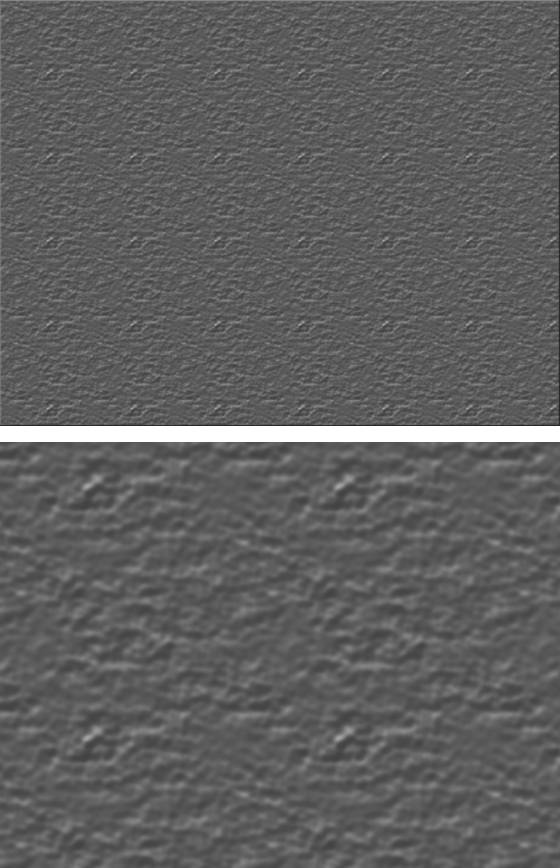
Top: the whole. Bottom: its middle third, enlarged.
Give the GLSL for this texture, as a Shadertoy shader.

```glsl
const float TILE_SIZE = 0.197;               // repeat length, in canvas heights
const vec2 LIGHT_DIR = vec2(-0.40, 0.917);   // from the upper left
const float EMBOSS_REACH = 0.011;            // half the relief step, in tiles
const float BEVEL_WIDTH = 0.0045;            // rim, in canvas heights

// Unit gradient for one lattice point
vec2 gradientAt(vec2 cell, float seed) {
    vec3 q = fract(vec3(cell.xyx + seed) * vec3(0.1031, 0.1030, 0.0973));
    q += dot(q, q.yzx + 33.33);
    float angle = 6.28319 * fract((q.x + q.y) * q.z);
    return vec2(cos(angle), sin(angle));
}

float cornerValue(vec2 cell, vec2 corner, vec2 local, vec2 period, float seed) {
    return dot(gradientAt(mod(cell + corner, period), seed), local - corner);
}

// Gradient noise that repeats once per tile
float tiledNoise(vec2 p, vec2 period, float seed) {
    p *= period;
    vec2 cell = floor(p);
    vec2 f = p - cell;
    vec2 u = f * f * f * (f * (f * 6.0 - 15.0) + 10.0);
    float low = mix(cornerValue(cell, vec2(0, 0), f, period, seed),
                    cornerValue(cell, vec2(1, 0), f, period, seed), u.x);
    float high = mix(cornerValue(cell, vec2(0, 1), f, period, seed),
                     cornerValue(cell, vec2(1, 1), f, period, seed), u.x);
    return mix(low, high, u.y);
}

// Plaster height: broad lumps, ridges and fine grit
float plasterHeight(vec2 p) {
    float lumps = tiledNoise(p, vec2(8, 10), 3.0);
    float ridges = tiledNoise(p, vec2(15, 19), 17.0);
    float grit = tiledNoise(p, vec2(26, 31), 41.0);
    return lumps + 0.9 * ridges + 0.5 * grit;
}

float emboss(vec2 p, vec2 lightDir, float reach) {
    vec2 offset = lightDir * reach;
    return plasterHeight(p - offset) - plasterHeight(p + offset);
}

// Coverage of a soft rim at the given distance from an edge
float rim(float edgeDistance, float width) {
    return 1.0 - smoothstep(0.2 * width, width, edgeDistance);
}

void mainImage(out vec4 fragColor, in vec2 fragCoord) {
    vec2 uv = fragCoord / iResolution.y;
    vec2 size = vec2(iResolution.x / iResolution.y, 1.0);
    vec2 tilePos = vec2(uv.x, uv.y - size.y) / TILE_SIZE;

    // Lit relief, with rougher and calmer patches
    float roughness = 1.0 + 0.9 * tiledNoise(tilePos, vec2(4, 5), 71.0);
    float relief = roughness * emboss(tilePos, LIGHT_DIR, EMBOSS_REACH);
    float grey = 0.358 + 0.15 * relief + 0.06 * relief * relief;

    // Raised border: lit at left and top, shaded at right and bottom
    float litRim = max(0.6 * rim(uv.x, BEVEL_WIDTH), rim(size.y - uv.y, BEVEL_WIDTH));
    float darkRim = max(rim(size.x - uv.x, BEVEL_WIDTH), rim(uv.y, BEVEL_WIDTH));
    grey = mix(grey, 0.56, 0.8 * litRim);
    grey = mix(grey, 0.13, 0.85 * darkRim);

    fragColor = vec4(vec3(clamp(grey, 0.0, 1.0)), 1.0);
}
```
